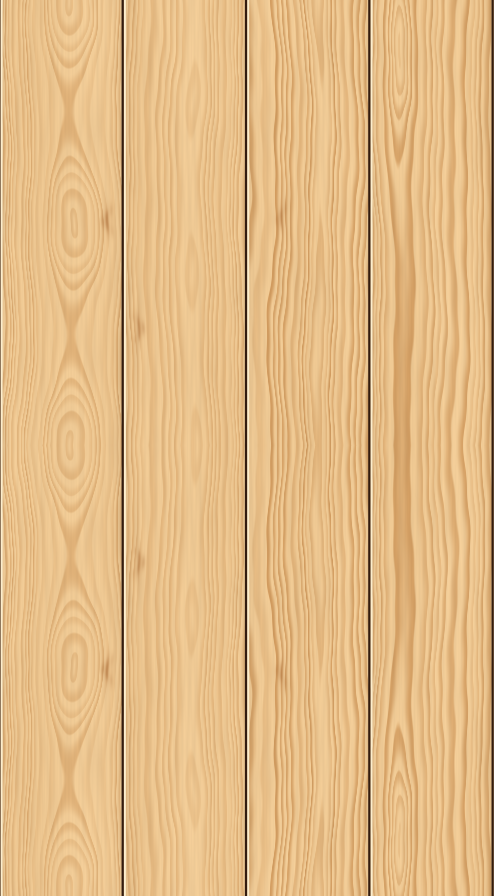
A Shadertoy shader for this texture:

```glsl
// Four upright pale softwood planks with dark grooves and bright bevels.
// Each plank slices through wavy growth rings around a pith line, so the ring
// contours form spindles and arches; the grain mirrors about mid height.

const float PLANKS = 4.0;
const float PLANK_LENGTH = 7.26;   // plank height in plank widths
const float MIRROR_HEIGHT = 0.503;

const vec3 EARLY_WOOD = vec3(0.935, 0.788, 0.580);
const vec3 LATE_WOOD  = vec3(0.780, 0.555, 0.315);
const vec3 KNOT       = vec3(0.680, 0.440, 0.230);
const vec3 GROOVE     = vec3(0.200, 0.110, 0.060);
const vec3 BEVEL      = vec3(0.990, 0.930, 0.800);

// Per plank: pith x, spindle centre, spindle spacing, spindle softness
const vec4 PITH[4] = vec4[4](
    vec4(0.57, 0.00, 1.80, 0.70), vec4(0.56, 0.00, 1.40, 0.60),
    vec4(0.59, 0.80, 3.20, 0.70), vec4(0.25, 3.20, 6.40, 0.25));
// Per plank: depth of cut, rings per width, line contrast
const vec3 GRAIN[4] = vec3[4](
    vec3(0.30, 23.0, 0.62), vec3(0.09, 20.0, 0.50),
    vec3(0.10, 21.0, 0.85), vec3(0.15, 23.0, 0.75));
// Per plank: knot x, knot height from the mirror line, strength
const vec3 KNOTS[4] = vec3[4](
    vec3(0.87, 1.82, 0.70), vec3(0.12, 0.95, 0.60),
    vec3(0.28, 1.85, 0.55), vec3(0.00, 0.00, 0.00));

float hash(float n) {
    return fract(sin(n * 12.99 + 4.1) * 4375.85);
}

vec2 hash2(vec2 cell) {
    float n = dot(cell, vec2(1.0, 57.3));
    return vec2(hash(n), hash(n + 19.7));
}

// Distance to the nearest scattered point
float cellular(vec2 p) {
    vec2 cell = floor(p);
    float nearest = 2.0;
    for (int j = -1; j <= 1; j++)
        for (int i = -1; i <= 1; i++) {
            vec2 c = cell + vec2(i, j);
            nearest = min(nearest, length(c + hash2(c) - p));
        }
    return nearest;
}

// Sideways wander of the fibres
float wander(vec2 p, float seed) {
    return 0.022 * sin(p.y * 1.7 + seed * 2.3)
         + 0.011 * sin(p.y * 4.1 + p.x * 5.0 + seed)
         + 0.004 * sin(p.y * 13.0 + p.x * 19.0 + seed * 3.0);
}

// Distance from the pith, seen on the cut face
float pithDistance(vec2 p, vec4 pith, float depth, float seed) {
    float across = p.x - pith.x + wander(p, seed);
    across *= 1.0 + 0.2 * sin(p.x * 4.0 + seed * 1.9);
    float s = sin(3.14159 * (p.y - pith.y) / pith.z);
    float cut = depth * s * s / (s * s + pith.w * pith.w);
    return length(vec2(across, cut));
}

// Late wood darkens slowly, then ends sharply; each ring has its own strength
float ringLines(float r, float seed) {
    r += 0.35 * sin(r * 1.3 + seed);
    float f = fract(r);
    float late = smoothstep(0.2, 0.82, f) * (1.0 - smoothstep(0.86, 1.0, f));
    return late * mix(0.25, 1.0, hash(floor(r) + seed * 31.0));
}

// Antialiased coverage of the interval a..b
float band(float x, float a, float b, float px) {
    return clamp((x - a) / px + 0.5, 0.0, 1.0)
         - clamp((x - b) / px + 0.5, 0.0, 1.0);
}

vec3 woodColor(vec2 p, int plank) {
    float seed = float(plank) + 1.0;
    vec3 grain = GRAIN[plank];
    float r = pithDistance(p, PITH[plank], grain.x, seed);
    float lines = ringLines(r * grain.y, seed);
    vec3 color = mix(EARLY_WOOD, LATE_WOOD, lines * grain.z);

    // Fine fibres and broad tone drift
    float fibre = cellular(vec2((p.x + seed) * 42.0, p.y * 1.6));
    float drift = sin(p.x * 9.0 + seed * 2.0) + sin(p.y * 0.9 + p.x * 4.0 + seed);
    color *= 1.0 + (0.45 - fibre) * 0.05 + drift * vec3(0.006, 0.009, 0.014);

    // Small streaked knot
    vec3 knot = KNOTS[plank];
    vec2 d = (p - knot.xy) / vec2(0.035, 0.11);
    d.x += 0.4 * sin(p.y * 25.0);
    float streak = 0.7 + 0.3 * sin(p.x * 150.0 + p.y * 9.0);
    return mix(color, KNOT, knot.z * streak * exp(-dot(d, d)));
}

void mainImage(out vec4 fragColor, in vec2 fragCoord) {
    vec2 uv = fragCoord / iResolution.xy;
    float x = uv.x * (PLANKS + 0.006) - 0.004;
    float px = PLANKS / iResolution.x;
    int plank = int(clamp(floor(x), 0.0, PLANKS - 1.0));
    vec2 p = vec2(x - float(plank), abs(uv.y - MIRROR_HEIGHT) * PLANK_LENGTH);

    vec3 color = woodColor(p, plank);

    // Joint: soft shade, dark groove, bright bevel
    float seam = x - round(x);
    color *= 1.0 - 0.10 * exp(-abs(seam) / 0.025);
    color = mix(color, BEVEL, band(seam, 0.0, 0.017, px));
    color = mix(color, GROOVE, band(seam, -0.018, 0.0, px));
    fragColor = vec4(color, 1.0);
}
```
